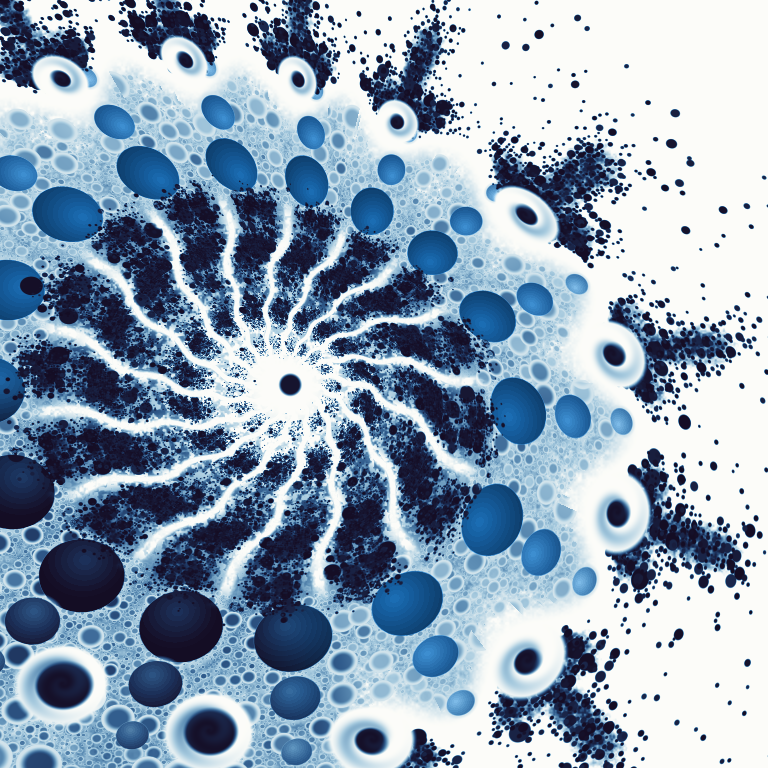
This background is drawn by a Shadertoy shader. Its source:

```glsl
// Fractal spiral: white core, curling arms, dark clusters, blue discs, pale lace and dust.

const vec2 CENTER = vec2(0.378, 0.499);
const float ARMS = 16.0;
const float TURN = 6.2831853;
const float LOG_K = ARMS / TURN; // keeps polar cells square
const float DOT_RADIUS = 0.0135;
const float SHELL = 1.48;
const float SCALLOP = 0.09;
const float SWIRL_SIZE = 0.25;
const float DISC_SIZE = 0.31;
const float FIRST_SCALE = 4.0;
const int OCTAVES = 4;
const vec3 AZURE = vec3(0.05, 0.36, 0.62);
const vec3 RAMP[6] = vec3[6](
  vec3(0.08, 0.05, 0.14), vec3(0.11, 0.19, 0.35), vec3(0.19, 0.36, 0.55),
  vec3(0.38, 0.57, 0.72), vec3(0.65, 0.79, 0.87), vec3(0.99, 0.99, 0.975));

vec3 hash3(vec2 p) {
  vec3 h = fract(p.xyx * vec3(0.1031, 0.1030, 0.0973));
  h += dot(h, h.yzx + 33.33);
  return fract((h.xxy + h.yzz) * h.zyx);
}

float noise(vec2 p) {
  vec2 i = floor(p), f = fract(p);
  f = f * f * (3.0 - 2.0 * f);
  return mix(mix(hash3(i).x, hash3(i + vec2(1, 0)).x, f.x),
    mix(hash3(i + vec2(0, 1)).x, hash3(i + vec2(1, 1)).x, f.x), f.y);
}

float below(float edge, float soft, float x) {
  return 1.0 - smoothstep(edge - soft, edge + soft, x);
}

vec3 ramp(float tone) {
  vec3 color = RAMP[0];
  for (int i = 1; i < 6; i++)
    color = mix(color, RAMP[i], clamp(tone * 5.0 - float(i - 1), 0.0, 1.0));
  return color;
}

// Distance from a spiral arm: 0 on the arm, 0.5 between arms
float armDistance(vec2 w) {
  float logQ = w.y / LOG_K;
  return abs(fract(w.x + logQ + 0.46 + 0.08 * sin(logQ * 13.0)) - 0.5);
}

// Swirls and dust trees lean ahead of the discs toward the top
float outerPhase(float u) {
  return u + 0.05 - 0.72 * smoothstep(0.6, 3.4, u);
}

float shellEdge(float u, float corner) {
  return SHELL + SCALLOP * cos(TURN * outerPhase(u)) + 0.7 * corner;
}

// Chance of a dark grain: clusters between arms, then fringe and trees outside
float darkDensity(vec2 w, float corner) {
  float logQ = w.y / LOG_K, q = exp(logQ), wave = TURN * (logQ + 0.46);
  float cluster = 0.5 + 0.5 * cos(wave / 0.64);
  float clump = 0.72 + 0.28 * cos(wave / 0.3);
  float inner = smoothstep(0.1, 0.45, q) * below(0.88, 0.1, q)
    * smoothstep(0.06, 0.32, armDistance(w)) * mix(cluster, clump, smoothstep(0.4, 0.65, q));
  float across = abs(fract(outerPhase(w.x)) - 0.5);
  float fringe = below(1.7, 0.15, q) * below(0.36, 0.13, across);
  float tree = below(0.12, 0.11, across) * below(2.05, 0.17, q);
  float edge = shellEdge(w.x, corner);
  float outer = smoothstep(edge, edge + 0.07, q)
    * (max(0.85 * fringe, 0.8 * tree) + 0.035 * below(2.4, 0.3, q));
  return inner + outer * (1.0 - corner);
}

void mainImage(out vec4 fragColor, in vec2 fragCoord) {
  // Warped log-polar frame: q = 1 is the ring of large discs
  vec2 p = fragCoord / iResolution.y - CENTER;
  float r = max(length(p), 0.001), a = atan(p.y, p.x);
  float ring = 0.32 - 0.051 * cos(a) - 0.0286 * sin(a) + 0.0215 * cos(2.0 * a) - 0.0143 * sin(2.0 * a);
  float q = r / ring;
  vec2 w = vec2(a * LOG_K + 0.6 - 0.511 * cos(a - 0.785), log(q) * LOG_K);
  float soft = 0.8 * LOG_K / (r * iResolution.y);
  float corner = smoothstep(0.5, 0.95, dot(p / r, vec2(-0.64, -0.77)));
  float edge = shellEdge(w.x, corner), armGap = armDistance(w);
  float grain = noise(p * 170.0) * 0.6 + noise(p * 370.0) * 0.4;

  // Ground: white core, blue gaps, dark band, lace and paper
  float spoke = 0.5 - 0.5 * cos(TURN * w.x);
  float lace = 0.66 + 0.2 * spoke * smoothstep(1.0, 1.3, q) + 0.35 * (grain - 0.4) - 0.1 * corner;
  lace = mix(lace, 1.0, smoothstep(edge - 0.25, edge - 0.03, q));
  float core = 1.0 - 0.45 * smoothstep(0.08, 0.45, q) * smoothstep(0.35, 0.7, grain);
  core -= 0.35 * smoothstep(0.3, 0.6, q) * smoothstep(0.05, 0.25, armGap);
  float tone = mix(core, lace, smoothstep(0.65, 0.95, q));
  tone = mix(tone, 0.05, smoothstep(0.45, 1.0, darkDensity(w, corner) * (0.7 + 0.6 * grain)));

  // Chains of nested discs shrinking outward
  float covered = 0.0, azure = 0.0;
  for (int j = 0; j < 3; j++) {
    float n = float(j), size = (DISC_SIZE + 0.05 * corner) * pow(0.52, n);
    vec2 v = vec2(fract(w.x + 0.5) - 0.5, w.y - LOG_K * (0.25 * n - 0.03 * n * n)) / size;
    float d = length(v), s = soft / size, inside = below(1.0, s, d);
    float steps = floor(7.0 * length(v + vec2(0.25, 0.3))) / 7.0;
    tone = mix(tone, 0.88, 0.7 * below(1.18, s + 0.1, d));
    tone = mix(tone, 0.46 - 0.22 * steps + 0.16 * n - 0.26 * corner, inside);
    azure = max(azure, inside * (0.75 - 0.25 * n) * (1.0 - corner));
    covered = max(covered, inside);
  }

  // Scattered grains and bubbles, coarse to fine
  for (int o = 0; o < OCTAVES; o++) {
    float taken = covered, n = float(o), scale = FIRST_SCALE * exp2(n);
    for (int k = 0; k < 9; k++) {
      vec2 cell = floor(w * scale) + vec2(k % 3 - 1, k / 3 - 1);
      vec3 h = hash3(vec2(mod(cell.x, ARMS * scale), cell.y) + 57.0 * (n + 1.0));
      vec2 spot = (cell + 0.25 + 0.5 * h.xy) / scale;
      float size = (0.22 + 0.26 * fract(h.x * 7.0 + h.z)) / scale;
      float d = length(w - spot), inside = below(size, soft, d), spotQ = exp(spot.y / LOG_K);
      bool tooCoarse = o < 2 && spotQ > 1.4 + 0.35 * n;
      if (h.z < darkDensity(spot, corner) && !tooCoarse) {
        tone = mix(tone, 0.15 * h.y * h.y, inside);
        azure *= 1.0 - inside;
      } else if (spotQ > 0.85 && spotQ < edge - 0.14 && h.z < 0.75) {
        float fill = 0.42 + 0.3 * h.y + 0.06 * n - 0.2 * corner;
        fill = mix(fill, 0.9, 0.6 * smoothstep(edge - 0.5, edge, spotQ));
        fill = mix(0.9, fill, below(0.7 * size, 0.2 * size, d));
        tone = mix(tone, fill, inside * (1.0 - taken) * (1.0 - 0.15 * n));
        covered = max(covered, inside);
      }
    }
  }

  // Beaded white arms
  float width = 0.03 + 0.06 * grain + 0.07 * below(0.3, 0.2, q);
  float arm = below(width, 0.035, armGap) * below(0.86, 0.06, q);
  tone = mix(tone, 1.0, arm * (0.5 + 0.5 * smoothstep(0.25, 0.55, grain)));

  // White swirls with dark eyes in the notches
  vec2 v = vec2(fract(outerPhase(w.x)) - 0.5, w.y - LOG_K * (0.392 - 0.07 * corner));
  float d = length(v) / (SWIRL_SIZE * (1.0 + 0.2 * corner - 0.22 * smoothstep(0.1, 0.8, p.y / r)));
  float curl = 0.5 + 0.5 * sin(atan(v.y, v.x) + 4.0 * log(d + 0.05));
  float swirl = mix(1.0, 0.72 - 0.2 * corner, curl * curl * below(0.75, 0.25, d) * 0.9);
  swirl = mix(swirl, 0.02 + 0.3 * curl * d, below(0.36 + 0.25 * corner, 0.07, d + 0.1 * curl));
  tone = mix(tone, swirl, below(0.95, 0.08, d));
  azure *= smoothstep(0.9, 1.0, d);

  // Central dot and colour
  tone = mix(tone, 0.04, below(DOT_RADIUS, 0.0025, r));
  vec3 color = ramp(clamp(tone, 0.0, 1.0));
  fragColor = vec4(mix(color, AZURE * (0.45 + 1.6 * tone), azure), 1.0);
}
```
